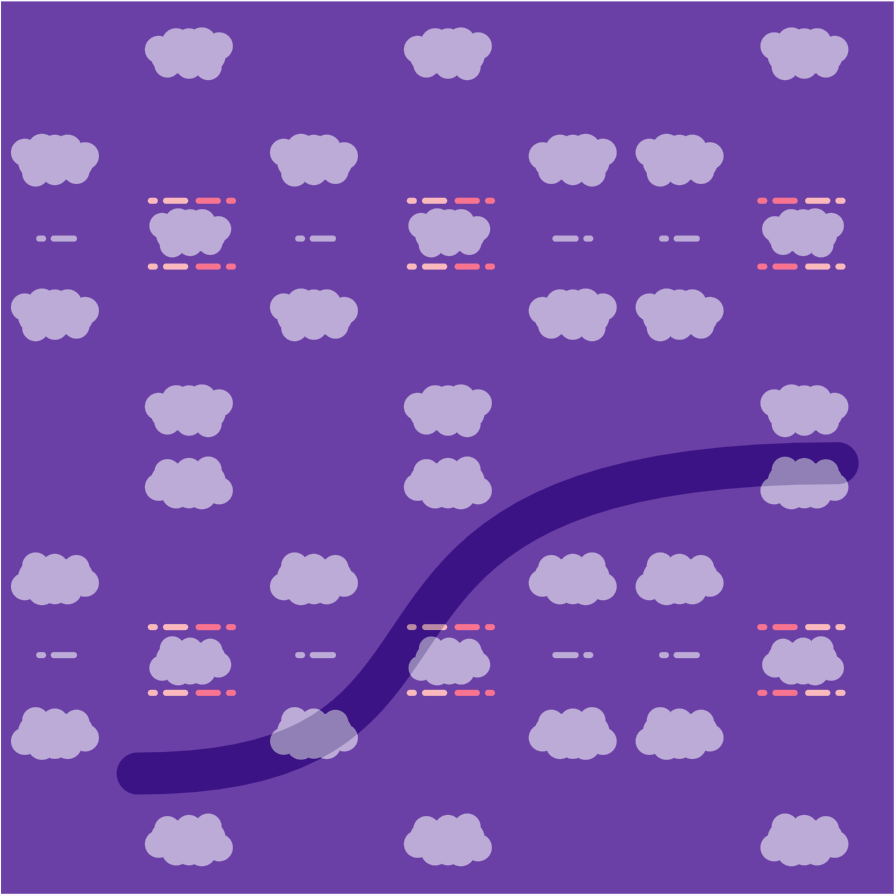
This pattern is drawn by a WebGL 2 fragment shader. Its source:

```glsl
#version 300 es
precision highp float;

#define CANVAS 768.0
#define PITCH 222.0
#define MIRROR_X 536.7
#define MIRROR_Y 383.0
#define ROW_Y 203.5
#define CLOUD_GAP 66.3
#define RIBBON_RADIUS 18.0
#define VEIL_AMOUNT 0.34
#define DASH_RADIUS 2.6
#define RIM_NEAR 1.2
#define RIM_FAR 1.9
#define SOFTNESS 1.2

uniform vec2 u_resolution;
out vec4 outColor;

const vec3 VIOLET = vec3(0.42, 0.25, 0.65);
const vec3 LAVENDER = vec3(0.735, 0.67, 0.84);
const vec3 INDIGO = vec3(0.235, 0.075, 0.52);
const vec3 VEIL = vec3(0.24, 0.17, 0.47);
const vec3 ROSE = vec3(0.97, 0.45, 0.56);
const vec3 BLUSH = vec3(0.98, 0.73, 0.74);
const vec3 RIM = vec3(0.99, 0.98, 1.0);

// Cloud lobes: centre and radius
const vec3 LOBES[8] = vec3[8](
    vec3(-26.0, -3.5, 11.8), vec3(-11.0, -9.5, 12.3),
    vec3(0.0, -9.7, 12.0), vec3(11.0, -10.0, 12.5),
    vec3(25.8, -6.5, 11.8), vec3(-18.5, 9.3, 11.2),
    vec3(0.0, 10.0, 11.5), vec3(16.5, 11.2, 11.5));

float segment(vec2 p, vec2 a, vec2 b) {
    vec2 ab = b - a;
    return length(p - a - ab * clamp(dot(p - a, ab) / dot(ab, ab), 0.0, 1.0));
}

// Lobes around a solid body
float cloud(vec2 p) {
    float d = segment(p, vec2(-17.0, 1.0), vec2(15.5, 1.0)) - 16.0;
    for (int i = 0; i < 8; i++) {
        d = min(d, length(p - LOBES[i].xy) - LOBES[i].z);
    }
    return d;
}

// Round-ended dash covering x from left to right
float dash(vec2 p, float left, float right) {
    float r = DASH_RADIUS;
    return segment(p, vec2(left + r, 0.0), vec2(right - r, 0.0)) - r;
}

vec2 bezier(float t) {
    float s = 1.0 - t;
    return s * s * s * vec2(118.0, 663.0) + 3.0 * s * s * t * vec2(459.0, 663.0)
         + 3.0 * s * t * t * vec2(231.0, 397.0) + t * t * t * vec2(718.0, 397.0);
}

float ribbon(vec2 p) {
    float d = 1e4;
    vec2 a = bezier(0.0);
    for (int i = 1; i <= 40; i++) {
        vec2 b = bezier(float(i) / 40.0);
        d = min(d, segment(p, a, b));
        a = b;
    }
    return d - RIBBON_RADIUS;
}

float cover(float d, float aa) {
    return clamp(0.5 - d / aa, 0.0, 1.0);
}

void main() {
    vec2 p = gl_FragCoord.xy / u_resolution * CANVAS;
    p.y = CANVAS - p.y;
    float pixel = CANVAS / min(u_resolution.x, u_resolution.y);
    float aa = SOFTNESS * pixel;

    // Fold the lower half and the right side onto the repeat
    vec2 q = vec2(MIRROR_X - abs(p.x - MIRROR_X), MIRROR_Y - abs(p.y - MIRROR_Y));

    // Outer columns: two clouds around a short dash; the last is reversed
    float outer = clamp(round((q.x - 47.0) / PITCH), 0.0, 2.0);
    vec2 e = vec2(q.x - 47.0 - outer * PITCH, q.y - ROW_Y);
    vec2 mark = vec2(e.x, e.y - 1.0);
    if (outer < 1.5) e.x = -e.x;
    else mark.x = 1.5 - mark.x;
    float pale = cloud(vec2(e.x, e.y - CLOUD_GAP * sign(e.y)));
    pale = min(pale, min(dash(mark, -16.0, -7.5), dash(mark, -3.5, 19.0)));

    // Inner columns: full clouds above and below a smaller reversed one
    float inner = clamp(round((q.x - 162.0) / PITCH), 0.0, 1.0);
    vec2 c = vec2(q.x - 162.0 - inner * PITCH, q.y);
    pale = min(pale, min(cloud(c - vec2(0.0, 46.0)), cloud(c - vec2(0.0, 352.0))));
    vec2 small = (c - vec2(1.0, 199.5)) / 0.93;
    pale = min(pale, 0.93 * cloud(vec2(-small.x, small.y)));

    // Pairs of coloured dashed lines
    vec2 s = vec2(c.x, abs(c.y - 200.3) - 28.2);
    float blush = min(dash(s, -35.3, -26.7), dash(s, -22.3, -0.7));
    float rose = min(dash(s, 5.7, 27.3), dash(s, 31.7, 40.3));

    float paleCover = cover(pale, aa);
    float blushCover = cover(blush, aa);
    float roseCover = cover(rose, aa);
    vec3 motifs = mix(VIOLET, LAVENDER, paleCover);
    motifs = mix(motifs, BLUSH, blushCover);
    motifs = mix(motifs, ROSE, roseCover);

    // The ribbon is solid on the ground and veils the motifs
    float motif = max(paleCover, max(blushCover, roseCover));
    vec3 crossed = mix(INDIGO, mix(motifs, VEIL, VEIL_AMOUNT), motif);
    vec3 color = mix(motifs, crossed, cover(ribbon(p), aa));

    // Thin pale rim, wider on the right and bottom
    float rim = max(cover(min(p.x + 0.3, p.y) - RIM_NEAR, pixel),
                    cover(CANVAS - max(p.x, p.y) - RIM_FAR, pixel));
    outColor = vec4(mix(color, RIM, rim), 1.0);
}
```
